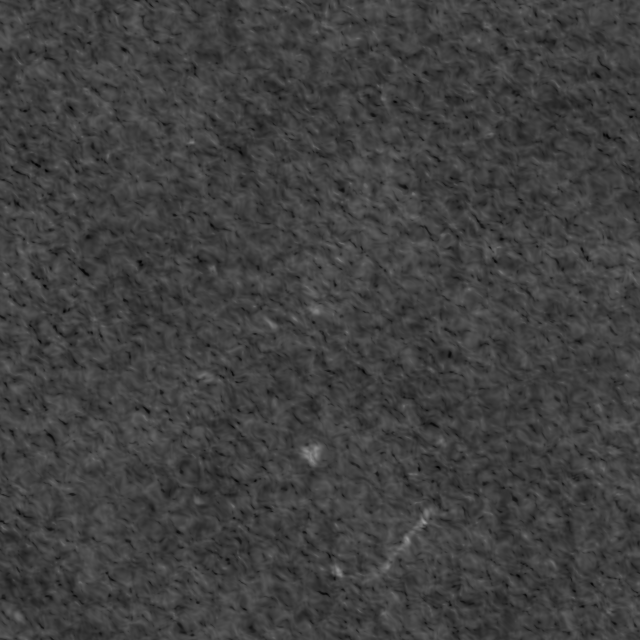
Give the GLSL for this texture, as a WebGL 1 fragment shader.

```glsl
precision highp float;

uniform vec2 u_resolution;

// Tone
const float BASE_GREY = 0.254;
const float RELIEF_GAIN = 0.070;
const float CREVICE_DEPTH = 0.105;
const float CREST_GAIN = 0.06;
const float MOTTLE_GAIN = 0.105;
const float PATCH_GAIN = 0.052;

// Grain, in units of the canvas
const vec2 GRAIN_AXIS = vec2(0.82, -0.572);
const vec2 GRAIN_FREQ = vec2(42.0, 62.0);
const float OCTAVE_FALLOFF = 0.6;
const float RELIEF_STEP = 0.0027;
const float WARP_AMOUNT = 0.008;

// Pale marks
const float FLECK_GRID = 11.0;
const float FLECK_SHARE = 0.16;
const float FLECK_GAIN = 0.13;
const vec2 LUMP_CENTRE = vec2(0.486, 0.291);
const float LUMP_RADIUS = 0.024;
const float LUMP_GAIN = 0.27;
const float VEIN_WIDTH = 0.015;
const float VEIN_GAIN = 0.27;

vec2 hash2(vec2 p) {
  vec3 q = fract(p.xyx * vec3(0.1031, 0.1030, 0.0973));
  q += dot(q, q.yzx + 33.33);
  return fract((q.xx + q.yz) * q.zy);
}

float cornerSlope(vec2 cell, vec2 offset) {
  float angle = 6.28319 * hash2(cell).x;
  return dot(vec2(cos(angle), sin(angle)), offset);
}

float gradientNoise(vec2 p) {
  vec2 cell = floor(p);
  vec2 f = p - cell;
  vec2 w = f * f * f * (f * (f * 6.0 - 15.0) + 10.0);
  vec2 e = vec2(1.0, 0.0);
  float low = mix(cornerSlope(cell, f), cornerSlope(cell + e.xy, f - e.xy), w.x);
  float high = mix(cornerSlope(cell + e.yx, f - e.yx),
                   cornerSlope(cell + e.xx, f - e.xx), w.x);
  return mix(low, high, w.y);
}

// Coordinates along and across the grain
vec2 toGrain(vec2 p) {
  return vec2(dot(p, GRAIN_AXIS), dot(p, vec2(-GRAIN_AXIS.y, GRAIN_AXIS.x)));
}

float surfaceHeight(vec2 grainPos) {
  vec2 p = grainPos * GRAIN_FREQ + 90.0;
  float height = 0.0;
  float amplitude = 1.0;
  for (int i = 0; i < 3; i++) {
    height += amplitude * gradientNoise(p);
    p = p * 1.93 + 17.7;
    amplitude *= OCTAVE_FALLOFF;
  }
  return height;
}

// Sparse short flecks, mostly lying along the grain
float flecks(vec2 p) {
  vec2 cell = floor(p * FLECK_GRID);
  vec2 pick = hash2(cell + 41.0);
  vec2 centre = 0.3 + 0.4 * hash2(cell + 7.0);
  vec2 d = toGrain(p * FLECK_GRID - cell - centre);
  d.y *= mix(1.0, 2.4, pick.y);
  float radius = mix(0.09, 0.22, pick.y);
  float present = step(pick.x, FLECK_SHARE);
  return present * (1.0 - smoothstep(0.1 * radius, radius, length(d)));
}

// Rising vein, broken into soft lumps
float vein(vec2 p, float ragged) {
  float rise = smoothstep(0.57, 0.69, p.x);
  float curve = 0.092 + 0.11 * rise + 0.024 * (1.0 - smoothstep(0.49, 0.57, p.x));
  float slant = 1.0 + 2.0 * rise * (1.0 - rise);
  float d = abs(p.y - curve) / slant;
  float ends = smoothstep(0.495, 0.51, p.x) * (1.0 - smoothstep(0.70, 0.72, p.x));
  float broken = smoothstep(-0.25, 0.3, ragged);
  float width = VEIN_WIDTH * mix(0.4, 1.1, broken);
  return ends * mix(0.2, 1.0, broken) * (1.0 - smoothstep(0.0, width, d));
}

void main() {
  vec2 uv = gl_FragCoord.xy / min(u_resolution.x, u_resolution.y);
  vec2 warp = vec2(gradientNoise(uv * 34.0 + 5.0), gradientNoise(uv * 34.0 + 63.0));
  vec2 p = uv + WARP_AMOUNT * warp;
  vec2 grainPos = toGrain(p);

  // Side lighting across the grain, with dark clefts on the far slopes
  vec2 across = vec2(0.0, RELIEF_STEP);
  float slope = surfaceHeight(grainPos + across) - surfaceHeight(grainPos - across);
  float patches = gradientNoise(uv * 4.3 + 21.0) + 0.7 * gradientNoise(uv * 11.0 + 3.0);
  float roughness = 1.0 + 0.6 * gradientNoise(uv * 7.0 + 50.0);
  float cleft = smoothstep(0.32, 1.0, -slope);
  float crest = smoothstep(0.5, 1.1, slope);

  // Soft variation of the surface tone
  float mottle = gradientNoise(p * 40.0 + 11.0) + 0.7 * gradientNoise(p * 93.0 + 31.0);

  float grey = BASE_GREY + MOTTLE_GAIN * mottle + PATCH_GAIN * patches;
  grey += roughness * (RELIEF_GAIN * slope + CREST_GAIN * crest - CREVICE_DEPTH * cleft);

  // Pale marks, roughened by the relief
  float lumpDist = length(p + WARP_AMOUNT * warp.yx - LUMP_CENTRE);
  float lump = 1.0 - smoothstep(0.25 * LUMP_RADIUS, LUMP_RADIUS, lumpDist);
  float ragged = gradientNoise(uv * 27.0 + 77.0);
  float marks = FLECK_GAIN * flecks(p) + LUMP_GAIN * lump + VEIN_GAIN * vein(p, ragged);
  grey += marks * clamp(0.9 + 0.6 * slope, 0.4, 1.2);

  gl_FragColor = vec4(vec3(clamp(grey, 0.0, 1.0)), 1.0);
}
```
